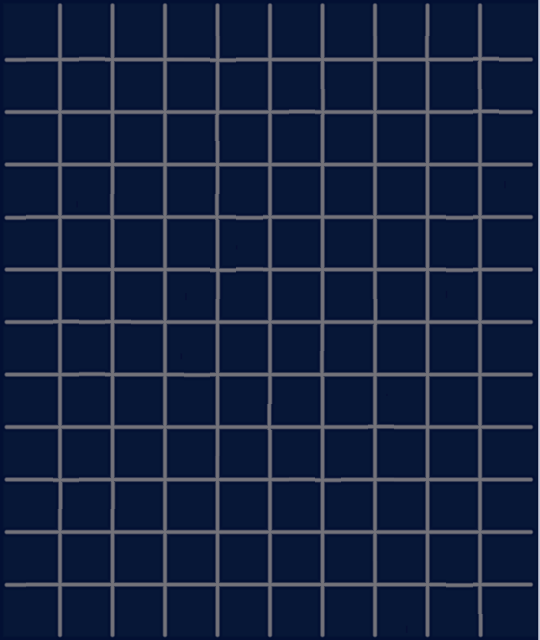
This pattern is drawn by a Shadertoy shader. Its source:

```glsl
// A pale grey grid of 9 upright and 11 level lines on navy, with open ends.
// Distances to the nearest lines give soft strokes with a dark rim; hashes add
// small jogs and rare specks. Lengths are in grid cells, from the lower left.

const float CELLS_HIGH = 12.190;              // canvas height in cells
const vec2  LINE_COUNT = vec2(9.0, 11.0);     // upright, level
const vec2  FIRST_LINE = vec2(1.143, 1.056);  // left upright, lowest level line
const vec2  LINES_FROM = vec2(0.127, 0.095);  // where strokes begin
const vec2  LINES_TO   = vec2(10.111, 12.087);// where strokes end
const float CORE_HALF  = 0.014;               // solid half width of a stroke
const float SOFT_HALF  = 0.060;               // half width where it fades out
const float RIM_HALF   = 0.120;               // reach of the dark rim
const float JOG_CHANCE = 0.12;
const float JOG_SIZE   = 0.014;
const float SPECK_CHANCE = 0.08;
const float BORDER     = 0.032;               // strip along the right edge

const vec3 NAVY   = vec3(0.027, 0.092, 0.215);
const vec3 RIM    = vec3(0.006, 0.055, 0.195);
const vec3 STROKE = vec3(0.455, 0.450, 0.480);
const vec3 SPECK  = vec3(0.020, 0.030, 0.190);
const vec3 MARGIN = vec3(0.780, 0.800, 0.860);

float hash(vec2 p) {
    vec3 q = fract(vec3(p.xyx) * 0.1031);
    q += dot(q, q.yzx + 33.33);
    return fract((q.x + q.y) * q.z);
}

// Distance to the nearest of a row of parallel strokes with finite length.
float strokeDistance(float across, float along, float first, float count,
                     float from, float to, float seed) {
    float index = clamp(round(across - first), 0.0, count - 1.0);
    vec2 piece = vec2(index + seed, floor(along * 2.0));
    float jogged = step(hash(piece), JOG_CHANCE);
    float jog = jogged * (hash(piece + 47.0) - 0.5) * 2.0 * JOG_SIZE;
    float side = across - first - index - jog;
    float past = max(max(from - along, along - to), 0.0);
    return length(vec2(side, past));
}

// Small dark upright flecks, in a few cells only.
float speckMask(vec2 p, float pixel) {
    vec2 cell = floor(p);
    vec2 centre = 0.2 + 0.6 * vec2(hash(cell + 11.0), hash(cell + 23.0));
    vec2 halfSize = vec2(0.012, mix(0.015, 0.07, hash(cell + 31.0)));
    vec2 away = abs(fract(p) - centre) - halfSize;
    float d = max(away.x, away.y);
    return step(hash(cell + 5.0), SPECK_CHANCE) * (1.0 - smoothstep(-pixel, pixel, d));
}

void mainImage(out vec4 fragColor, in vec2 fragCoord) {
    float pixel = CELLS_HIGH / iResolution.y;
    vec2 p = fragCoord * pixel;
    vec2 size = iResolution.xy * pixel;

    // Ground with specks and slightly darker canvas edges
    vec3 color = mix(NAVY, SPECK, 0.7 * speckMask(p, pixel));
    vec2 inset = min(p, size - p);
    float edge = min(inset.x, inset.y);
    color = mix(color, RIM, 0.8 * (1.0 - smoothstep(0.03, 0.10, edge)));

    // Grid: dark rim first, then the soft strokes
    float upright = strokeDistance(p.x, p.y, FIRST_LINE.x, LINE_COUNT.x,
                                   LINES_FROM.y, LINES_TO.y, 3.0);
    float level = strokeDistance(p.y, p.x, FIRST_LINE.y, LINE_COUNT.y,
                                 LINES_FROM.x, LINES_TO.x, 61.0);
    float d = min(upright, level);
    float soft = max(SOFT_HALF, CORE_HALF + pixel);
    color = mix(color, RIM, 0.8 * (1.0 - smoothstep(SOFT_HALF, RIM_HALF, d)));
    color = mix(color, STROKE, 1.0 - smoothstep(CORE_HALF, soft, d));

    // Light strip along the right edge
    float strip = 1.0 - smoothstep(BORDER - 0.5 * pixel, BORDER + 0.5 * pixel, size.x - p.x);
    color = mix(color, MARGIN, strip);

    fragColor = vec4(color, 1.0);
}
```
